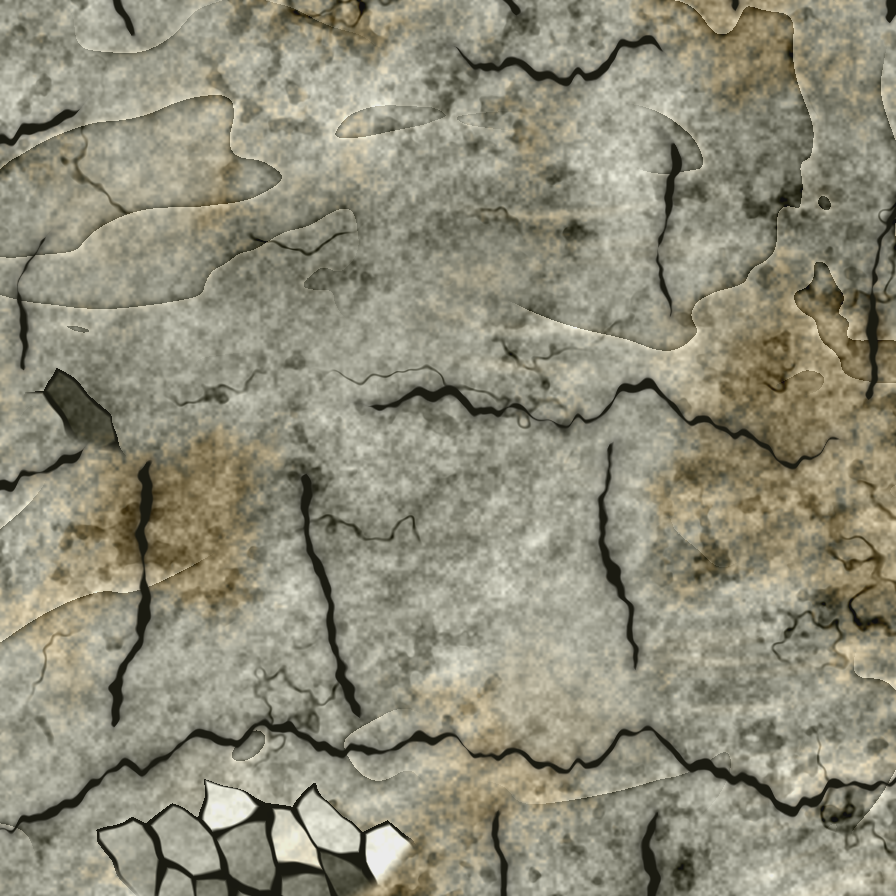
This texture is drawn by a WebGL 2 fragment shader. Its source:

```glsl
#version 300 es
precision highp float;
// Weathered rock face: mottled grey and ochre stone with stepped slabs,
// long dark fissures along jittered rows and columns, and angular rubble.
// Built from value noise, noise contours and a cellular pattern.

uniform vec2 u_resolution;
out vec4 fragColor;

const float ROWS = 2.6;
const float COLUMNS = 4.6;
const vec3 CREVICE = vec3(0.10, 0.10, 0.065);

float hash(vec2 p) {
    vec3 q = fract(p.xyx * 0.1031);
    q += dot(q, q.yzx + 33.33);
    return fract((q.x + q.y) * q.z);
}

float noise(vec2 p) {
    vec2 i = floor(p), f = fract(p);
    f = f * f * (3.0 - 2.0 * f);
    return mix(mix(hash(i), hash(i + vec2(1, 0)), f.x),
               mix(hash(i + vec2(0, 1)), hash(i + vec2(1, 1)), f.x), f.y);
}

float fbm(vec2 p, int octaves) {
    float sum = 0.0, amp = 0.5, total = 0.0;
    for (int i = 0; i < octaves; i++) {
        sum += amp * noise(p);
        total += amp;
        amp *= 0.53;
        p = mat2(0.8, -0.6, 0.6, 0.8) * p * 2.03 + 7.3;
    }
    return sum / total;
}

// Height whose whole-number contours are the slab edges
float slabHeight(vec2 p) {
    vec2 warp = vec2(noise(p * 4.0 + 3.0), noise(p * 4.0 + 19.0));
    return 6.0 * fbm(p * vec2(2.2, 3.0) + 0.7 * warp + 5.0, 4) + p.y * 1.5;
}

// Distance to the nearest upright fissure in a row; along runs 0 to 1 up the row
float fissureDistance(vec2 p, float row, float along) {
    float nearest = 1.0;
    float column = floor(p.x * COLUMNS);
    for (int i = -1; i <= 1; i++) {
        vec2 id = vec2(column + float(i), row) + 20.0;
        float centre = (id.x - 20.0 + 0.2 + 0.6 * hash(id)) / COLUMNS;
        centre += (along - 0.5) * (hash(id + 31.0) - 0.6) * 0.16;
        centre += 0.11 * (fbm(vec2(p.y * 6.0, id.x * 5.7 + row), 5) - 0.5);
        float low = 0.35 * hash(id + 53.0), high = 1.0 - 0.25 * hash(id + 71.0);
        float open = smoothstep(low, low + 0.1, along) * (1.0 - smoothstep(high - 0.1, high, along));
        open *= step(0.3, hash(id + 97.0));
        float width = 0.001 + 0.0055 * noise(vec2(p.y * 22.0, id.x));
        nearest = min(nearest, abs(p.x - centre) - width + 0.06 * (1.0 - open));
    }
    return nearest;
}

// Rubble heaps: positive inside
float heap(vec2 p) {
    float inside = -1.0;
    for (int i = 0; i < 3; i++) {
        float n = float(i);
        vec2 centre = vec2(fract(0.28 + 0.44 * n), 0.12 + 0.48 * min(n, 1.0));
        inside = max(inside, mix(0.125, 0.075, min(n, 1.0)) - length((p - centre) * vec2(0.85, 1.1)));
    }
    return inside;
}

// Angular fragments: xy nearest centre, z gap to the cell border
vec3 fragments(vec2 q) {
    vec2 cell = floor(q), best = q;
    float first = 9.0, second = 9.0;
    for (int k = 0; k < 9; k++) {
        vec2 id = cell + vec2(k % 3 - 1, k / 3 - 1);
        vec2 site = id + 0.1 + 0.8 * vec2(hash(id + 11.0), hash(id + 47.0));
        float d = length(q - site);
        if (d < first) { second = first; first = d; best = site; }
        else second = min(second, d);
    }
    return vec3(best, second - first);
}

vec3 stoneColour(float tone, float ochre) {
    return tone + mix(vec3(0.0, 0.0, -0.06), vec3(0.04, -0.015, -0.145), ochre);
}

void main() {
    float unit = min(u_resolution.x, u_resolution.y);
    vec2 p = gl_FragCoord.xy / unit;
    float soft = max(1.0 / unit, 0.0015);

    // Mottled stone with fine grain and raking light from the upper left
    float grain = 0.55 * noise(p * 130.0) + 0.45 * noise(p * 260.0 + 40.0) - 0.5;
    float broad = fbm(p * 7.0, 6);
    float relief = fbm(p * 24.0, 4) - fbm(p * 24.0 + vec2(-0.16, 0.2), 4);
    float tone = 0.585 + 0.55 * (broad - 0.5) + 0.36 * grain + 0.42 * relief;
    float ochre = smoothstep(0.46, 0.68, fbm(p * 5.0 + 60.0, 6) + 0.28 * grain);
    float pits = smoothstep(0.55, 0.7, fbm(p * 42.0 + 9.0, 3));
    tone -= 0.2 * pits * smoothstep(0.4, 0.6, noise(p * 8.0 + 14.0));

    // Layered bedding in a few zones
    float bedding = fbm(vec2(p.x * 4.0, p.y * 42.0 + 5.0 * noise(p * 5.0)), 3) - 0.5;
    float bedded = smoothstep(0.5, 0.75, noise(p * 3.2 + 27.0));
    tone += 0.4 * bedding * bedded;
    ochre = clamp(ochre + 1.2 * bedding * bedded, 0.0, 1.0);

    // Pale dusty patches flatten the contrast
    float inside = heap(p);
    float dust = smoothstep(0.56, 0.72, fbm(p * 4.5 + 83.0, 4));
    dust = max(dust, 0.7 * smoothstep(-0.07, 0.0, heap(p - vec2(0.0, 0.05)) + 0.08 * (broad - 0.5)));
    tone = mix(tone, 0.655 + 0.2 * grain + 0.25 * relief, 0.6 * dust);
    ochre *= 1.0 - 0.6 * dust;

    // Slab steps: lit upper lip, shaded foot
    float height = slabHeight(p), level = fract(height), e = 0.002;
    vec2 slope = vec2(slabHeight(p + vec2(e, 0)), slabHeight(p + vec2(0, e))) - height;
    float steep = max(length(slope) / e, 4.0);
    float edged = smoothstep(0.35, 0.62, noise(p * 6.0 + 35.0));
    float lip = edged * exp(-level / steep / 0.005);
    tone += 0.17 * lip - 0.27 * edged * exp(-(1.0 - level) / steep / 0.006);
    ochre = mix(ochre, 0.75, 0.4 * lip);

    // Hairline cracks
    float hair = abs(fbm(p * 6.0 + 120.0, 5) - 0.5);
    tone -= 0.3 * (1.0 - smoothstep(0.0, 0.018, hair)) * smoothstep(0.5, 0.7, noise(p * 9.0 + 66.0));
    vec3 colour = stoneColour(tone, ochre);

    // Fissures and ledges
    float rowY = p.y * ROWS - 0.35 + 1.1 * (fbm(vec2(p.x * 3.0, 3.7), 6) - 0.5) - 0.25 * (p.x - 0.5);
    float row = floor(rowY), ledge = floor(rowY + 0.5);
    float d = fissureDistance(p, row, rowY - row);
    float split = smoothstep(0.4, 0.55, noise(vec2(p.x * 4.5, ledge * 7.1 + 2.0)));
    float ledgeWidth = 0.001 + 0.005 * noise(vec2(p.x * 25.0, ledge));
    d = min(d, abs(rowY - ledge) / ROWS - ledgeWidth + 0.05 * (1.0 - split));
    d += 0.004 * (noise(p * 90.0) - 0.5);
    colour *= 1.0 - 0.35 * exp(-max(d, 0.0) / 0.007);
    colour = mix(CREVICE, colour, smoothstep(-soft, soft, d));

    // Rubble: tilted flat faces with dark gaps, kept whole by their centres
    mat2 turn = mat2(0.85, -0.53, 0.53, 0.85);
    vec2 stretch = vec2(21.0, 13.0);
    vec2 jag = 0.008 * vec2(noise(p * 45.0), noise(p * 45.0 + 8.0));
    vec3 shard = fragments(turn * (p + jag) * stretch);
    vec2 site = (shard.xy / stretch) * turn;
    site = inverse(turn) * shard.xy / stretch;
    float id = hash(floor(shard.xy * 37.0));
    vec2 tilt = vec2(cos(id * 40.0), sin(id * 40.0));
    float face = mix(0.54, 0.74, hash(floor(shard.xy * 53.0))) + 0.2 * grain + 0.25 * relief;
    face += 2.2 * dot(p - site, tilt) - 0.36 * step(id, 0.2);
    vec3 rubble = stoneColour(face, 0.8 * ochre * step(0.55, id));
    float gap = 0.03 + 0.16 * noise(p * 30.0 + 5.0);
    rubble = mix(CREVICE, rubble, smoothstep(gap - 0.05, gap + 0.05, shard.z));
    float kept = step(0.0, heap(site)) * smoothstep(-0.05, -0.03, inside);
    colour = mix(colour, rubble, kept);

    fragColor = vec4(clamp(colour, 0.06, 0.92), 1.0);
}
```
